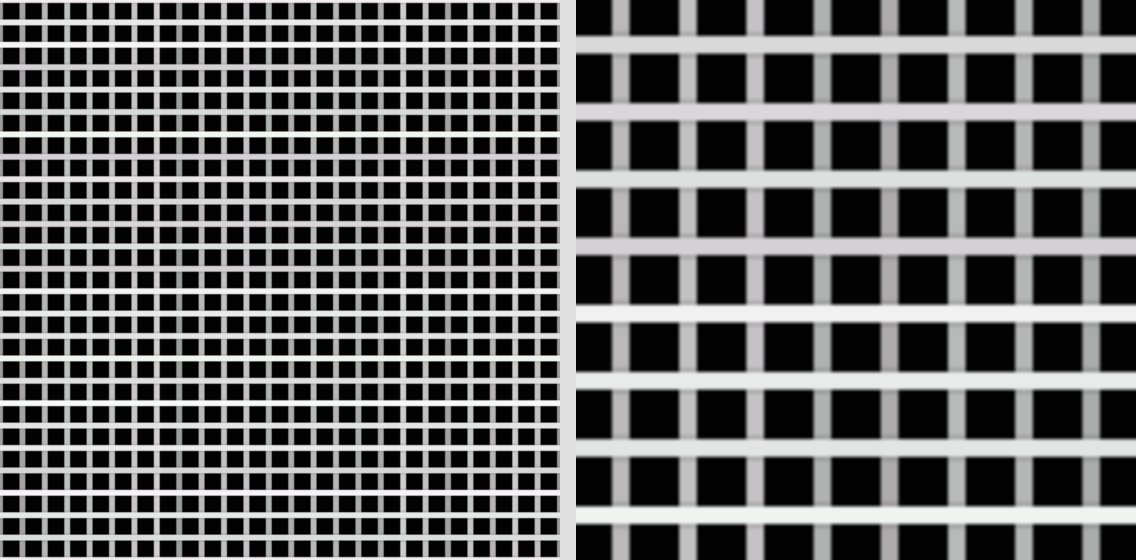
Left, the full canvas; right, a detail of the centre.
A three.js fragment shader for this pattern:

```glsl
// Woven-looking grid of soft pale bars over black, each bar with its own brightness.
varying vec2 vUv;

const float REPEATS = 25.0;          // cells across and down
const float CORE_HALF = 0.085;       // half width of the flat bar centre, in cells
const float EDGE_HALF = 0.178;       // half width where a bar fades out, in cells
const float SHADOW_HALF = 0.25;      // reach of the shade beside horizontal bars
const float SHADOW_DEPTH = 0.22;
const vec2 COLUMN_RANGE = vec2(0.62, 0.82);
const vec2 ROW_RANGE = vec2(0.83, 1.0);
const vec3 BACKGROUND = vec3(0.006);
const vec3 COOL_TINT = vec3(0.980, 1.0, 0.988);
const vec3 WARM_TINT = vec3(1.0, 0.982, 0.994);
const float COLUMN_SEED = 3.7;
const float ROW_SEED = 11.3;

float hash(float n) {
  return fract(sin(n * 12.9898 + 4.137) * 437.585);
}

// Soft cross-section of a bar: 1 at its centre, 0 outside.
float barProfile(float dist) {
  return 1.0 - smoothstep(CORE_HALF, EDGE_HALF, dist);
}

// Brightness and faint tint of one bar; the index wraps at the canvas edge.
vec3 barColour(float index, float seed, vec2 range) {
  float id = mod(index, REPEATS) + seed;
  vec3 tint = mix(COOL_TINT, WARM_TINT, hash(id + 57.0));
  return tint * mix(range.x, range.y, hash(id));
}

void main() {
  vec2 p = vUv * REPEATS;
  vec2 bar = floor(p + 0.5);
  vec2 dist = abs(p - bar);

  // Vertical bars, shaded where they pass beneath the rows
  vec3 column = barColour(bar.x, COLUMN_SEED, COLUMN_RANGE);
  column *= 1.0 - SHADOW_DEPTH * (1.0 - smoothstep(CORE_HALF, SHADOW_HALF, dist.y));
  vec3 colour = mix(BACKGROUND, column, barProfile(dist.x));

  // Horizontal bars on top
  vec3 row = barColour(bar.y, ROW_SEED, ROW_RANGE);
  colour = mix(colour, row, barProfile(dist.y));

  gl_FragColor = vec4(colour, 1.0);
}
```
